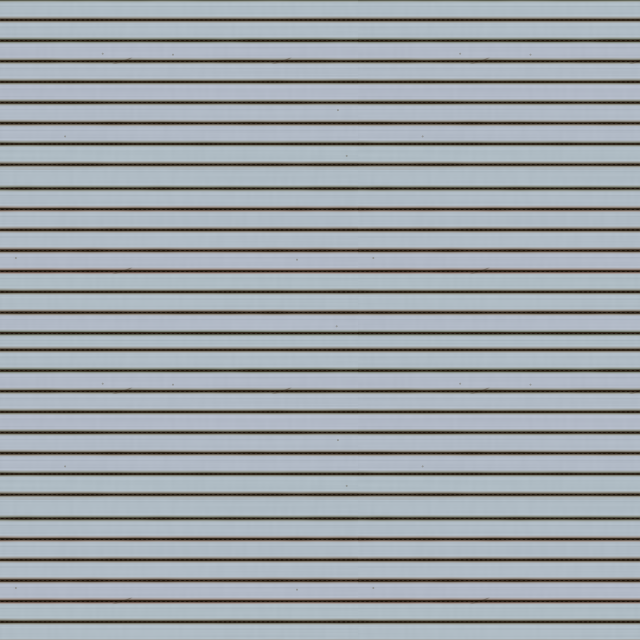
This texture is drawn by a three.js fragment shader. Its source:

```glsl
// Horizontal blue-grey metal slats divided by dark, finely dashed grooves.
// A colour ramp on the distance to the nearest groove shades each slat;
// hashed tints, streaks, specks and scratches recur on a larger tile.
varying vec2 vUv;

const float PITCH = 0.0323;       // height of a slat
const float TILE_WIDTH = 0.5586;  // wear recurs across at this distance
const float TILE_SLATS = 16.0;    // and down after this many slats
const float DASHES = 135.0;       // groove dashes across

const vec3 BODY = vec3(0.692, 0.733, 0.775);
const vec3 EDGE = vec3(0.64, 0.64, 0.63);
const vec3 TAN = vec3(0.49, 0.48, 0.44);
const vec3 BROWN = vec3(0.35, 0.31, 0.26);
const vec3 UMBER = vec3(0.20, 0.16, 0.11);
const vec3 GROOVE = vec3(0.10, 0.065, 0.035);

float hash(vec2 p) {
  return fract(sin(dot(p, vec2(127.1, 311.7))) * 43758.5453);
}

float noise(vec2 p) {
  vec2 c = floor(p), f = fract(p);
  f = f * f * (3.0 - 2.0 * f);
  return mix(mix(hash(c), hash(c + vec2(1.0, 0.0)), f.x),
             mix(hash(c + vec2(0.0, 1.0)), hash(c + 1.0), f.x), f.y);
}

float ramp(float a, float b, float x) {
  return clamp((x - a) / (b - a), 0.0, 1.0);
}

// Soft horizontal band around a centre
float band(float x, float centre, float width) {
  float d = (x - centre) / width;
  return exp(-d * d);
}

// Groove position in slat units: two wide slats and one short slat
float groovePos(float i) {
  return i - 0.032 + 0.157 * (step(8.5, i) + step(24.5, i)) - 0.194 * step(16.5, i);
}

// Signed horizontal offset to the nearest repeat of a mark
float tileOffset(float x, float centre) {
  return mod(x - centre + 0.5 * TILE_WIDTH, TILE_WIDTH) - 0.5 * TILE_WIDTH;
}

// Colour from the groove core out to the slat body
vec3 grooveRamp(float d, vec3 core, vec3 body, vec3 tint) {
  vec3 c = mix(core, UMBER, ramp(0.012, 0.034, d));
  c = mix(c, BROWN + tint, ramp(0.034, 0.052, d));
  c = mix(c, TAN + tint, ramp(0.052, 0.078, d));
  c = mix(c, EDGE + tint * 0.5, ramp(0.078, 0.122, d));
  return mix(c, body, ramp(0.122, 0.18, d));
}

// Curved scratch rising to the right
float scratch(float dx, float up) {
  float curve = 0.28 * dx + 5.5 * dx * dx;
  float taper = 1.0 - smoothstep(0.009, 0.017, abs(dx));
  return taper * band(up, curve, 0.0012);
}

// Sparse small spots, at most one in a cell
float speck(float x, float s, float slat) {
  float cellX = x / TILE_WIDTH * 9.0;
  vec2 id = vec2(floor(cellX), slat);
  vec2 centre = vec2(0.2 + 0.6 * hash(id + 3.1), 0.3 + 0.4 * hash(id + 7.7));
  vec2 p = vec2((fract(cellX) - centre.x) * TILE_WIDTH / 9.0, (s - centre.y) * PITCH);
  return step(0.93, hash(id)) * (1.0 - smoothstep(0.0006, 0.0024, length(p)));
}

// Slat face with fine drawn lines and faint vertical streaks
vec3 slatFace(float x, float s, float t, float slat) {
  float shade = 0.016 * band(s, 0.25, 0.04) - 0.022 * band(s, 0.34, 0.025);
  shade += 0.014 * band(t, 0.22, 0.035) - 0.012 * band(t, 0.31, 0.025);
  shade += 0.016 * (noise(vec2(x * 5.0, s * 14.0 + slat * 31.0)) - 0.5);
  shade += 0.012 * (noise(vec2(x * 170.0, slat * 5.0 + s)) - 0.5);
  float hue = hash(vec2(slat, 2.0)) - 0.5;
  vec3 face = BODY + shade + hue * vec3(0.012, -0.012, 0.012);
  // Broken seam near the top of each wide slat
  float seam = step(7.5, slat) * step(slat, 8.5) * band(s, 0.21, 0.025);
  seam *= 0.3 + 0.7 * noise(vec2(x * 24.0, 4.0));
  return mix(face, vec3(0.57, 0.54, 0.52), 0.65 * seam);
}

void main() {
  float x = mod(vUv.x, TILE_WIDTH);
  float y = (1.0 - vUv.y) / PITCH;

  // Slat between the grooves just above and just below
  float i = floor(y);
  i += step(groovePos(i + 1.0), y) - (1.0 - step(groovePos(i), y));
  float s = y - groovePos(i);
  float t = groovePos(i + 1.0) - y;
  float below = step(s, t);
  float line = mod(i + 1.0 - below, TILE_SLATS);
  float slat = mod(i, TILE_SLATS);

  // Dashed groove with a red or green cast and a wider upper rim
  float dash = smoothstep(0.15, 0.85, 0.5 + 0.5 * cos(6.28318 * vUv.x * DASHES));
  vec3 core = mix(GROOVE, BROWN * 0.8, 0.55 * dash);
  vec3 tint = (hash(vec2(line, 9.0)) - 0.5) * vec3(0.06, -0.035, -0.02);
  float d = mix(t * 0.9, s * 1.1, below);
  d += 0.010 * (noise(vec2(x * 28.0, line * 7.0)) - 0.5);
  vec3 color = grooveRamp(d, core, slatFace(x, s, t, slat), tint);

  // Wear: specks on the faces, scratches across two grooves of the tile
  color = mix(color, TAN, 0.55 * speck(x, s, slat));
  float up = PITCH * mix(t, -s, below);
  float onThird = 1.0 - step(0.5, abs(line - 3.0));
  float onThirteenth = 1.0 - step(0.5, abs(line - 13.0));
  float marks = max(onThird, onThirteenth) * scratch(tileOffset(vUv.x, 0.191), up);
  marks = max(marks, onThird * scratch(tileOffset(vUv.x, 0.440), up));
  color = mix(color, min(color, BROWN), 0.7 * marks);

  gl_FragColor = vec4(color, 1.0);
}
```
